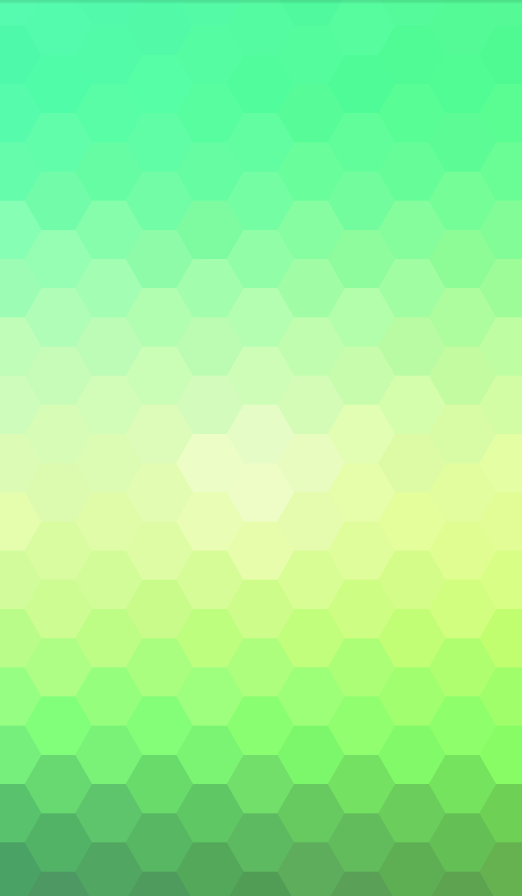
Reproduce this background procedurally as a WebGL 2 fragment shader.

```glsl
#version 300 es
precision highp float;
// Flat-topped hexagon mosaic, each tile filled with one colour: a vertical
// ramp from mint through pale lime to deep green, plus a soft central glow,
// a sideways tint and a small hashed variation per tile.

uniform vec2 u_resolution;
out vec4 fragColor;

const float ROWS = 15.36; // tile heights per canvas height

float hash(vec2 p) {
    vec3 q = fract(p.xyx * 0.1031);
    q += dot(q, q.yzx + 33.33);
    return fract((q.x + q.y) * q.z);
}

// Centre of the hexagon of unit height that contains p.
vec2 hexCentre(vec2 p) {
    vec2 period = vec2(sqrt(3.0), 1.0);
    vec2 a = floor(p / period + 0.5) * period;
    vec2 b = (floor(p / period) + 0.5) * period;
    return distance(p, a) < distance(p, b) ? a : b;
}

// Evenly spaced stops, t = 0 at the top and 1 at the bottom.
vec3 ramp(float t) {
    vec3 stops[11] = vec3[11](
        vec3(0.33, 0.98, 0.64), vec3(0.32, 0.99, 0.62), vec3(0.41, 0.99, 0.62),
        vec3(0.59, 0.99, 0.65), vec3(0.76, 0.99, 0.68), vec3(0.87, 0.99, 0.69),
        vec3(0.88, 0.99, 0.62), vec3(0.78, 0.99, 0.50), vec3(0.56, 1.08, 0.46),
        vec3(0.39, 0.80, 0.39), vec3(0.33, 0.62, 0.35));
    float x = clamp(t, 0.0, 1.0) * 10.0;
    int i = min(int(x), 9);
    return mix(stops[i], stops[i + 1], x - float(i));
}

vec3 tileColour(vec2 p) {
    vec2 offset = vec2(-0.01, 0.92);
    vec2 local = hexCentre(p - offset);
    vec2 centre = local + offset;
    vec2 id = floor(local * vec2(2.0 / sqrt(3.0), 2.0) + 0.5) + 50.0;
    vec3 colour = ramp(1.0 - centre.y / ROWS);

    // Pale glow near the middle.
    vec2 d = centre - vec2(0.0, 7.16);
    colour += vec3(0.06, 0.0, 0.12) * exp(-0.4 * dot(d, d));

    // Cooler to the left, yellower to the right, more so lower down.
    float low = 1.0 - smoothstep(2.0, 6.0, centre.y);
    colour += centre.x * vec3(0.009 * low, 0.006 * low, -0.011);

    // Small variation per tile.
    colour += (hash(id) - 0.5) * vec3(0.035, 0.01, 0.02);
    colour.b += (hash(id + 17.0) - 0.5) * 0.02;
    return clamp(colour, 0.0, 0.995);
}

void main() {
    // Average a 3 by 3 grid of samples for smooth tile edges.
    vec3 colour = vec3(0.0);
    for (int i = 0; i < 9; i++) {
        vec2 jitter = (vec2(i % 3, i / 3) - 1.0) / 3.0;
        vec2 pos = gl_FragCoord.xy + jitter - vec2(0.5 * u_resolution.x, 0.0);
        colour += tileColour(pos / u_resolution.y * ROWS) / 9.0;
    }

    // Faint darker strip along the top edge.
    float y = gl_FragCoord.y / u_resolution.y;
    colour *= 1.0 - 0.1 * smoothstep(0.995, 0.999, y);
    fragColor = vec4(colour, 1.0);
}
```
